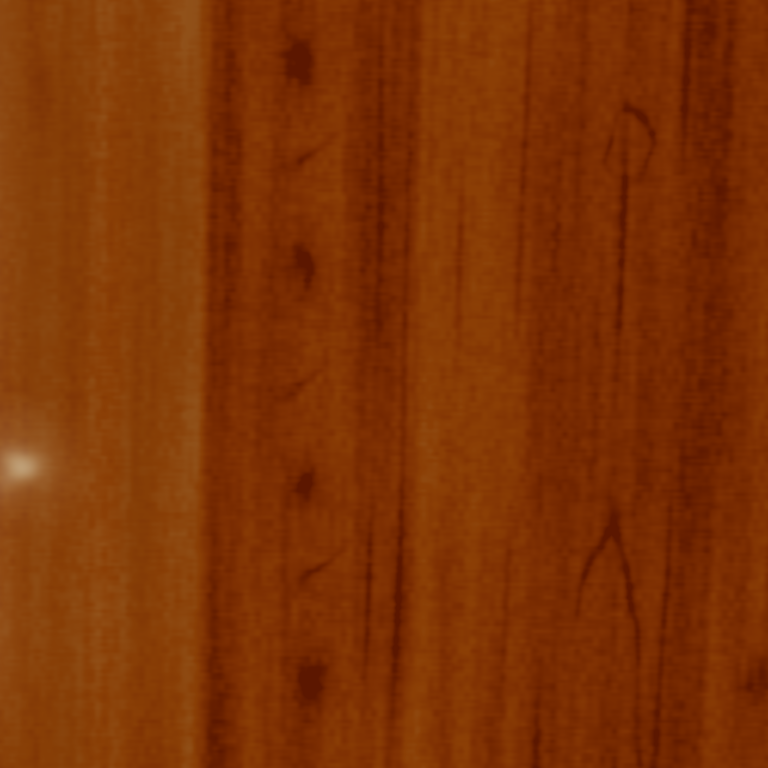
Reproduce this texture procedurally as a WebGL 1 fragment shader.

```glsl
precision highp float;
// Varnished reddish wood boards with upright, slightly leaning grain.
// A tone value is built from board bands, stretched noise, knots and flecks,
// then mapped to a brown ramp; a soft lamp glare is laid over the left edge.
uniform vec2 u_resolution;

const vec3 BURNT = vec3(0.36, 0.09, 0.00);
const vec3 DEEP  = vec3(0.45, 0.15, 0.00);
const vec3 MID   = vec3(0.50, 0.19, 0.01);
const vec3 LIGHT = vec3(0.545, 0.245, 0.02);
const vec3 PALE  = vec3(0.58, 0.33, 0.11);
const vec3 OCHRE = vec3(0.50, 0.24, 0.03);
const vec3 GLARE = vec3(0.80, 0.71, 0.56);

const float BOARD_EDGE = 0.264;             // seam between light and dark board
const float KNOT_COLUMN = 0.402;            // where most small marks line up
const float STREAK = 0.30;                  // strength of broad grain
const float FIBRE = 0.22;                   // strength of narrow grain
const float MOTTLE = 0.20;                  // strength of fine speckle
const vec2 RING_POS = vec2(0.820, 0.808);
const vec2 RING_SIZE = vec2(0.027, 0.047);
const vec2 EDGE_KNOT = vec2(0.985, 0.115);
const vec2 FAINT_KNOT = vec2(0.062, 0.875);
const vec2 ARCH_TOP = vec2(0.798, 0.315);
const vec2 GLARE_POS = vec2(0.022, 0.395);

float hash(vec2 p) {
  return fract(sin(dot(p, vec2(12.9898, 78.233))) * 43758.5453);
}

float noise(vec2 p) {
  vec2 i = floor(p), f = fract(p);
  f = f * f * (3.0 - 2.0 * f);
  return mix(mix(hash(i), hash(i + vec2(1.0, 0.0)), f.x),
             mix(hash(i + vec2(0.0, 1.0)), hash(i + vec2(1.0, 1.0)), f.x), f.y);
}

float band(float x, float from, float to) {
  return smoothstep(from - 0.008, from + 0.008, x)
       * (1.0 - smoothstep(to - 0.012, to + 0.012, x));
}

float blob(vec2 p, vec2 size) {
  p /= size;
  return exp(-dot(p, p));
}

// Broad light and dark stripes across the boards
float boardTone(float g) {
  float t = mix(0.78, 0.45, smoothstep(BOARD_EDGE - 0.010, BOARD_EDGE + 0.010, g));
  t += 0.20 * blob(vec2(g - 0.246, 0.0), vec2(0.013, 1.0));
  t -= 0.20 * band(g, 0.272, 0.315);
  t -= 0.06 * band(g, 0.465, 0.530);
  t += 0.17 * band(g, 0.540, 0.690);
  t -= 0.10 * band(g, 0.705, 0.750);
  return t - 0.15 * band(g, 0.865, 0.940) - 0.04 * smoothstep(0.75, 0.85, g);
}

// Soft dark growth lines that swell and fade along their length
float growthLines(float g, float y) {
  float lines = 0.0;
  for (int i = 0; i < 7; i++) {
    float k = float(i);
    float x = 0.472 + 0.065 * k + 0.034 * (hash(vec2(k, 8.3)) - 0.5);
    x += 0.006 * (noise(vec2(k * 7.0, y * 3.0)) - 0.5);
    float strength = smoothstep(0.15, 0.85, noise(vec2(k * 5.0 + 2.0, y * 4.5)));
    lines = max(lines, strength * blob(vec2(g - x, 0.0), vec2(0.0055, 1.0)));
  }
  return lines;
}

// Irregular knots and slanted flecks in alternation along one column
float columnMarks(vec2 p) {
  float marks = 0.0;
  for (int i = 0; i < 7; i++) {
    float k = float(i);
    float jitter = hash(vec2(k, 3.7));
    float size = mix(0.45, 1.25, hash(vec2(k, 5.1)));
    vec2 q = p - vec2(KNOT_COLUMN, 0.10 + 0.14 * k);
    q -= vec2(0.035, 0.07) * (jitter - 0.5);
    float core = blob(q, vec2(0.017, 0.030) * size);
    float halo = blob(q, vec2(0.034, 0.052) * size);
    float knot = core * mix(0.35, 0.65, noise(p * 70.0)) + 0.12 * halo;
    q.y -= (0.45 + 0.5 * jitter) * q.x + 5.0 * q.x * q.x;
    float fleck = blob(q, vec2(0.026, 0.008 + 0.12 * max(-q.x, 0.0)));
    marks += mix(knot, 0.36 * fleck, mod(k, 2.0));
  }
  return marks;
}

// Pointed growth line: short left leg, long right leg
float archLine(vec2 p) {
  float drop = max(ARCH_TOP.y - p.y, 0.0);
  float spread = 1.0 - exp(-drop / 0.07);
  float x = p.x - ARCH_TOP.x;
  float width = 0.0055 + 0.004 * exp(-drop / 0.03);
  float left = blob(vec2(x + 0.060 * spread, 0.0), vec2(width, 1.0))
             * (1.0 - smoothstep(0.04, 0.17, drop));
  float right = blob(vec2(x - 0.034 * spread, 0.0), vec2(width, 1.0))
              * (1.0 - 0.45 * smoothstep(0.05, 0.25, drop));
  return max(left, right) * (1.0 - smoothstep(0.0, 0.055, p.y - ARCH_TOP.y));
}

vec3 woodRamp(float t) {
  vec3 c = mix(BURNT, DEEP, clamp(t / 0.24, 0.0, 1.0));
  c = mix(c, MID, clamp((t - 0.24) / 0.22, 0.0, 1.0));
  c = mix(c, LIGHT, clamp((t - 0.46) / 0.26, 0.0, 1.0));
  return mix(c, PALE, clamp((t - 0.74) / 0.34, 0.0, 1.0));
}

void main() {
  vec2 p = gl_FragCoord.xy / u_resolution;
  vec2 warp = vec2(noise(p * 28.0), noise(p * 28.0 + 50.0)) - 0.5;
  vec2 rough = p + 0.014 * warp;

  // Grain coordinate: leans more on the right and wavers slightly
  float lean = mix(0.012, 0.045, smoothstep(0.3, 0.75, p.x));
  float g = p.x - lean * (p.y - 0.5) + 0.006 * (noise(p * vec2(6.0, 3.0)) - 0.5);

  // Stripes, streaks, fibres and speckle
  float tone = boardTone(g) + 0.02;
  tone += STREAK * (noise(vec2(g * 32.0, p.y * 1.6)) - 0.5);
  tone += FIBRE * (noise(vec2(g * 85.0 + 9.0, p.y * 4.0)) - 0.5);
  tone += 0.18 * (noise(p * vec2(8.0, 5.0) + 20.0) - 0.5);
  tone += MOTTLE * (noise(p * vec2(125.0, 85.0)) - 0.5);
  tone += 0.6 * MOTTLE * (noise(p * vec2(60.0, 230.0) + 7.0) - 0.5);
  tone -= 0.32 * growthLines(g, p.y);

  // Knots, broken ring and arch
  tone -= columnMarks(rough);
  float ring = abs(length((rough - RING_POS) / RING_SIZE) - 1.0);
  tone -= 0.30 * exp(-ring * ring * 28.0) * (0.45 + 0.75 * noise(p * 26.0));
  tone -= 0.42 * blob(rough - EDGE_KNOT, vec2(0.018, 0.027));
  tone -= 0.30 * blob(rough - FAINT_KNOT, vec2(0.020, 0.045));
  tone -= 0.36 * archLine(p + 0.006 * warp);

  // Colour, with patches of duller ochre on the left board
  vec3 color = woodRamp(tone);
  float leftBoard = 1.0 - smoothstep(0.24, 0.30, g);
  float dullness = noise(vec2(g * 22.0 + 3.0, p.y * 3.0));
  color = mix(color, OCHRE, 0.55 * dullness * leftBoard);

  // Lamp reflection with halo and grey haze at the left edge
  vec2 fromGlare = p - GLARE_POS + 0.018 * warp;
  float shine = 0.50 * blob(fromGlare, vec2(0.026, 0.023))
              + 0.30 * blob(fromGlare, vec2(0.062, 0.060))
              + 0.16 * exp(-p.x / 0.022) * noise(vec2(2.0, p.y * 5.0));
  color = mix(color, GLARE, clamp(shine, 0.0, 1.0));
  gl_FragColor = vec4(color, 1.0);
}
```
